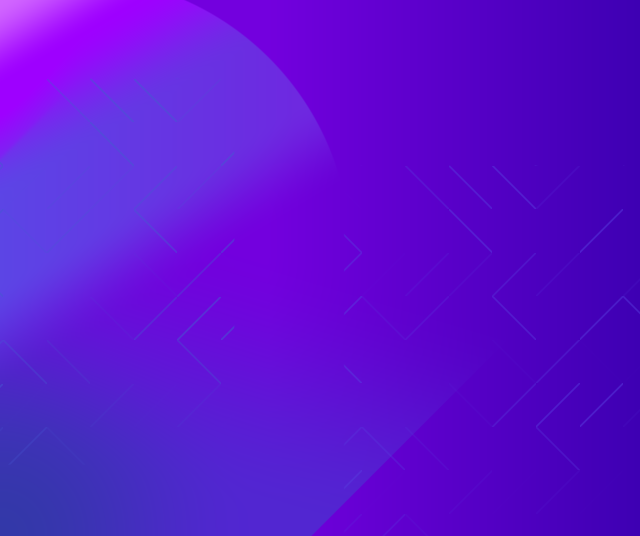
Reproduce this background procedurally as a WebGL 1 fragment shader.

```glsl
precision highp float;
uniform vec2 u_resolution;

float hash(vec2 cell) {
  return fract(sin(dot(cell, vec2(127.1, 311.7))) * 43758.55);
}

// 1 on the low side of an edge, 0 past it, blended over a given width
float below(float value, float edge, float width) {
  return 1.0 - smoothstep(edge - width, edge + width, value);
}

// Maze of diagonal strokes: one slanted stroke of random strength per cell
float maze(vec2 p, vec2 corner, float pixel) {
  const float cellSize = 0.08125;
  vec2 grid = (p - corner) / cellSize;
  vec2 cell = floor(grid);
  vec2 local = fract(grid);
  float rising = step(hash(cell + 3.0), 0.62);
  float offset = mix(local.x + local.y - 1.0, local.x - local.y, rising);
  float dist = abs(offset) * 0.707 * cellSize;
  float strength = smoothstep(0.35, 1.0, hash(cell + 41.0));
  return strength * below(dist, 0.0016, 0.7 * pixel);
}

// Soft-edged box mask
float box(vec2 p, vec2 low, vec2 high, float pixel) {
  vec2 inside = smoothstep(low - pixel, low + pixel, p)
              * (1.0 - smoothstep(high - pixel, high + pixel, p));
  return inside.x * inside.y;
}

void main() {
  vec2 p = gl_FragCoord.xy / u_resolution.y;
  float pixel = 1.0 / u_resolution.y;
  float depth = 1.0 - p.y;

  // Violet backdrop, darker to the right
  vec3 color = mix(vec3(0.45, 0.0, 0.87), vec3(0.24, 0.0, 0.70),
                   clamp((p.x - 0.5) / 0.7, 0.0, 1.0));

  // Lower sheet with a diagonal edge and a dim corner
  vec3 sheet = mix(vec3(0.32, 0.15, 0.82), vec3(0.20, 0.22, 0.66),
                   1.0 - smoothstep(0.0, 0.48, length(p)));
  float sheetFade = smoothstep(0.32, 0.82, depth - 0.3 * p.x);
  color = mix(color, sheet, sheetFade * below(p.x + depth, 1.581, pixel));

  // Large disc: blue band, magenta shoulder and pink glow
  float slant = depth + 0.6 * p.x;
  vec3 disc = mix(vec3(0.36, 0.27, 0.90), vec3(0.43, 0.16, 0.88),
                  clamp(p.x / 0.55, 0.0, 1.0));
  float fold = below(p.x + depth, 0.297, 0.008) * below(p.x, 0.08, 0.08);
  float magenta = 1.0 - smoothstep(0.15, 0.37, slant);
  disc = mix(disc, vec3(0.62, 0.0, 1.0), min(magenta + 0.22 * fold, 1.0));
  disc = mix(disc, vec3(0.82, 0.40, 1.0), 1.0 - smoothstep(0.0, 0.16, slant));
  float rim = below(length(p - vec2(0.135, 0.525)), 0.519, pixel);
  color = mix(color, disc, rim * (1.0 - smoothstep(0.53, 0.73, slant)));

  // Two patches of fine maze strokes
  float leftMaze = maze(p, vec2(0.006, 0.853), pixel)
                 * box(p, vec2(-0.1, 0.133), vec2(0.437, 0.853), pixel);
  float rightMaze = maze(p, vec2(0.675, 0.691), pixel)
                  * box(p, vec2(0.642, -0.1), vec2(1.3, 0.691), pixel);
  color = mix(color, vec3(0.27, 0.34, 0.82), 0.55 * leftMaze);
  color = mix(color, vec3(0.34, 0.24, 0.87), 0.5 * rightMaze);

  gl_FragColor = vec4(color, 1.0);
}
```
